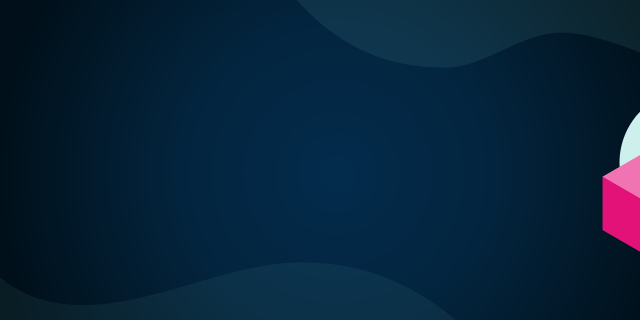
A WebGL 1 fragment shader for this background:

```glsl
precision highp float;
// Deep blue radial glow with two translucent waves, a pale disc and a pink isometric block.

uniform vec2 u_resolution;

// Canvas space: x runs 0..2, y runs 0..1
const vec2 CANVAS = vec2(2.0, 1.0);

// Background glow
const vec2 GLOW_CENTER = vec2(1.055, 0.458);
const float GLOW_MID_RADIUS = 0.5;
const float GLOW_END_RADIUS = 1.08;
const vec3 GLOW_CORE = vec3(0.010, 0.170, 0.300);
const vec3 GLOW_MID = vec3(0.012, 0.141, 0.240);
const vec3 GLOW_EDGE = vec3(0.000, 0.060, 0.098);

// Waves: each knot holds x, height and slope
const vec3 WAVE_TINT = vec3(0.45, 0.78, 0.75);
const float TOP_ALPHA = 0.10;
const float BOTTOM_ALPHA = 0.075;
const vec3 TOP_A = vec3(0.927, 1.000, -1.10);
const vec3 TOP_B = vec3(1.393, 0.789, 0.00);
const vec3 TOP_C = vec3(1.750, 0.898, 0.00);
const vec3 TOP_D = vec3(2.000, 0.836, -0.38);
const vec3 BOTTOM_A = vec3(0.000, 0.133, -0.80);
const vec3 BOTTOM_B = vec3(0.260, 0.047, 0.00);
const vec3 BOTTOM_C = vec3(0.943, 0.180, 0.00);
const vec3 BOTTOM_D = vec3(1.424, 0.000, -0.84);

// Disc and block
const vec2 DISC_CENTER = vec2(2.165, 0.492);
const float DISC_RADIUS = 0.229;
const vec3 DISC_COLOR = vec3(0.808, 0.941, 0.929);
const vec2 BLOCK_CORNER = vec2(1.883, 0.448);
const float BLOCK_HEIGHT = 0.167;
const float ISO_SLOPE = 0.577;
const vec3 BLOCK_TOP = vec3(0.941, 0.455, 0.694);
const vec3 BLOCK_SIDE = vec3(0.890, 0.071, 0.475);

// Coverage of the region where the signed distance is negative
float fill(float d) {
  return clamp(0.5 - d * u_resolution.y, 0.0, 1.0);
}

// Cubic Hermite height between two knots
float hermite(float x, vec3 a, vec3 b) {
  float width = b.x - a.x;
  float t = (x - a.x) / width;
  float s = 1.0 - t;
  float ease = t * t * (3.0 - 2.0 * t);
  return mix(a.y, b.y, ease) + width * t * s * (a.z * s - b.z * t);
}

// Wave outline through four knots
float wave(float x, vec3 a, vec3 b, vec3 c, vec3 d) {
  if (x < b.x) return hermite(x, a, b);
  if (x < c.x) return hermite(x, b, c);
  return hermite(x, c, d);
}

vec3 glow(vec2 p) {
  float r = distance(p, GLOW_CENTER);
  vec3 inner = mix(GLOW_CORE, GLOW_MID, min(r / GLOW_MID_RADIUS, 1.0));
  float outer = (r - GLOW_MID_RADIUS) / (GLOW_END_RADIUS - GLOW_MID_RADIUS);
  return mix(inner, GLOW_EDGE, clamp(outer, 0.0, 1.0));
}

void main() {
  vec2 p = gl_FragCoord.xy / u_resolution * CANVAS;
  vec3 color = glow(p);

  // Translucent waves
  float topEdge = wave(p.x, TOP_A, TOP_B, TOP_C, TOP_D);
  float bottomEdge = wave(p.x, BOTTOM_A, BOTTOM_B, BOTTOM_C, BOTTOM_D);
  color = mix(color, WAVE_TINT, TOP_ALPHA * fill(topEdge - p.y));
  color = mix(color, WAVE_TINT, BOTTOM_ALPHA * fill(p.y - bottomEdge));

  // Pale disc behind the block
  color = mix(color, DISC_COLOR, fill(distance(p, DISC_CENTER) - DISC_RADIUS));

  // Block silhouette, split into its top and side faces
  vec2 q = p - BLOCK_CORNER;
  float rise = ISO_SLOPE * q.x;
  float silhouette = max(-q.x, max(q.y - rise, -q.y - rise - BLOCK_HEIGHT));
  vec3 block = mix(BLOCK_TOP, BLOCK_SIDE, fill(q.y + rise));
  color = mix(color, block, fill(silhouette));

  gl_FragColor = vec4(color, 1.0);
}
```
